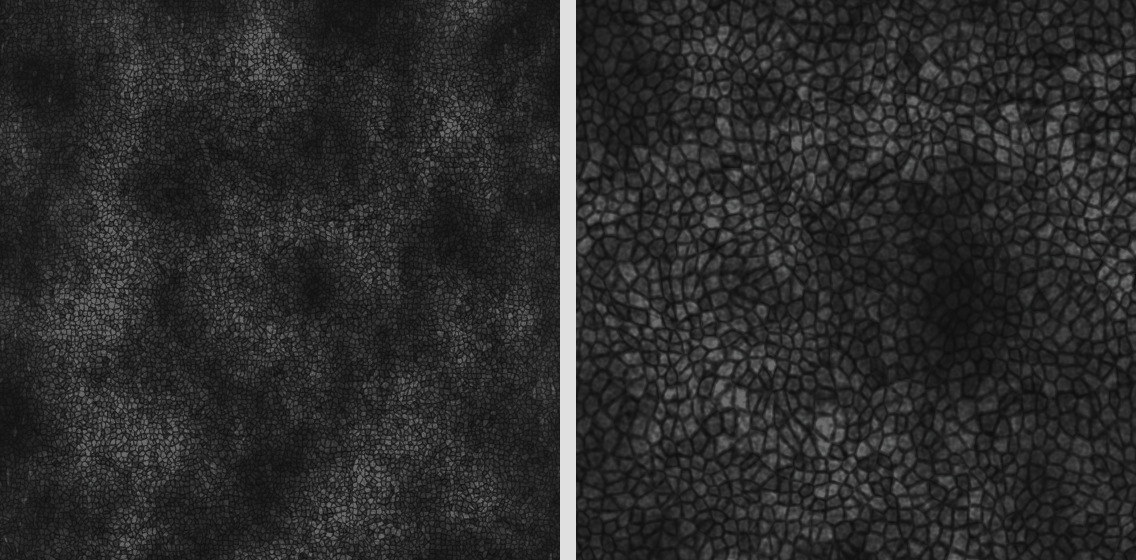
Left, the full canvas; right, a detail of the centre.
This texture is drawn by a Shadertoy shader. Its source:

```glsl
#define MEDIAN_TONE 0.149
#define TONE_SPREAD 0.40
#define GRAIN_SCALE 122.0
#define GRAIN_CONTRAST 1.15
#define PATCH_SCALE 4.6
#define PATCH_CONTRAST 0.68
#define CREASE_SCALE 15.0
#define GLINT_SCALE vec2(125.0, 42.0)
#define STREAK_SCALE vec2(24.0, 3.5)
#define LEATHER_TINT vec3(0.995, 1.0, 1.0)

vec2 hash2(vec2 p) {
    vec3 q = fract(p.xyx * vec3(0.1031, 0.1030, 0.0973));
    q += dot(q, q.yzx + 33.33);
    return fract((q.xx + q.yz) * q.zy);
}

float cornerSlope(vec2 cell, vec2 offset) {
    return dot(hash2(cell) * 2.0 - 1.0, offset);
}

float gradientNoise(vec2 p) {
    vec2 i = floor(p), f = p - i;
    vec2 u = f * f * f * (f * (f * 6.0 - 15.0) + 10.0);
    vec2 e = vec2(1.0, 0.0);
    float low = mix(cornerSlope(i, f), cornerSlope(i + e, f - e), u.x);
    float high = mix(cornerSlope(i + e.yx, f - e.yx), cornerSlope(i + 1.0, f - 1.0), u.x);
    return mix(low, high, u.y);
}

float fbm(vec2 p) {
    float sum = 0.0, weight = 1.0;
    for (int i = 0; i < 4; i++) {
        sum += weight * gradientNoise(p);
        p = mat2(1.6, 1.2, -1.2, 1.6) * p + 17.3;
        weight *= 0.56;
    }
    return sum;
}

// x: gap between the two nearest pebbles, y: random shade of the nearest
vec2 pebbles(vec2 p) {
    vec2 cell = floor(p);
    float nearest = 9.0, second = 9.0, shade = 0.0;
    for (int y = -1; y <= 1; y++)
    for (int x = -1; x <= 1; x++) {
        vec2 id = cell + vec2(x, y);
        vec2 jitter = hash2(id + 71.0);
        float d = length(id + 0.08 + 0.84 * jitter - p);
        if (d < nearest) {
            second = nearest;
            nearest = d;
            shade = hash2(id + 213.0).x;
        } else {
            second = min(second, d);
        }
    }
    return vec2(second - nearest, shade);
}

float leatherTone(vec2 uv) {
    // Worn patches with faint vertical streaks
    float wear = fbm(uv * vec2(1.0, 0.9) * PATCH_SCALE + 5.7) * 3.7;
    wear += 1.1 * gradientNoise(uv * STREAK_SCALE + 31.0);

    // Smoother, darker border
    float inset = min(min(uv.x, 1.4 * (1.0 - uv.x)), 1.3 * (1.0 - uv.y));
    float border = 1.0 - smoothstep(0.03, 0.2, inset + 0.15 * gradientNoise(uv * 5.0 + 9.0));
    wear = clamp(wear + 0.15 - 0.75 * border, -1.9, 2.1);

    // Pebbled grain, bent by a slow warp
    vec2 warp = vec2(gradientNoise(uv * 19.0), gradientNoise(uv * 19.0 + 50.0));
    vec2 bent = uv + 0.012 * warp;
    vec2 pebble = pebbles(bent * vec2(1.0, 0.88) * GRAIN_SCALE);
    float relief = smoothstep(0.02, 0.42, pebble.x);
    float fine = gradientNoise(uv * 230.0) + 0.8 * gradientNoise(uv * 410.0 + 8.0);
    float grain = 1.9 * (relief - 0.57) + 1.5 * (pebble.y - 0.5) + 1.5 * fine;

    // Long thin creases between groups of pebbles
    float fold = abs(gradientNoise(bent * vec2(0.8, 1.2) * CREASE_SCALE + 3.0));
    grain -= 0.7 * (1.0 - smoothstep(0.0, 0.035, fold));

    // Upright glints on the smooth border
    float glint = smoothstep(0.2, 0.5, gradientNoise(bent * GLINT_SCALE));
    float grainGain = GRAIN_CONTRAST * (0.78 + 0.2 * wear) * (1.0 - 0.25 * border);
    float level = PATCH_CONTRAST * wear + grainGain * grain + 1.5 * border * glint;
    return MEDIAN_TONE * exp(TONE_SPREAD * clamp(level, -2.4, 2.6));
}

void mainImage(out vec4 fragColor, in vec2 fragCoord) {
    // Four samples per pixel soften the grain edges
    float tone = 0.0;
    for (int i = 0; i < 4; i++) {
        vec2 offset = vec2(i % 2, i / 2) * 0.5 - 0.25;
        tone += 0.25 * leatherTone((fragCoord + offset) / iResolution.y);
    }
    fragColor = vec4(tone * LEATHER_TINT, 1.0);
}
```
